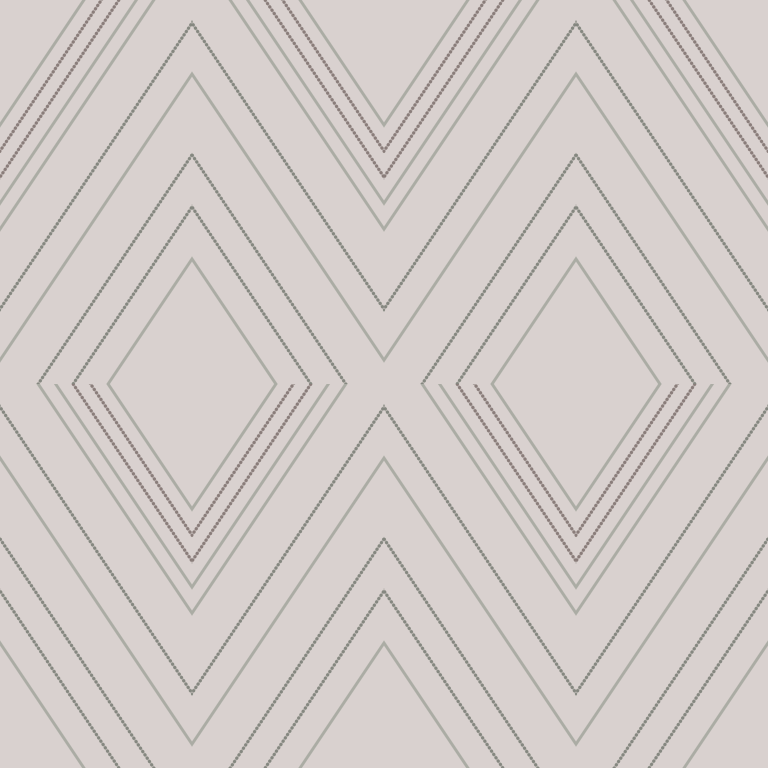
Give the GLSL for this pattern, as a WebGL 2 fragment shader.

```glsl
#version 300 es
precision highp float;
// Staggered nested diamonds and zigzags in solid and dotted grey lines on warm pale grey.

uniform vec2 u_resolution;
out vec4 fragColor;

const vec2 REPEAT = vec2(0.5, 1.0);
const float SLOPE = 1.49;

// Coverage of a stroke of the given half width
float stroke(float dist, float halfWidth, float pixel) {
    return 1.0 - smoothstep(halfWidth - 0.7 * pixel, halfWidth + 0.7 * pixel, dist);
}

// Ring heights: the two outermost upper rings join up as zigzags
float ringHeight(int ring, bool upper) {
    if (!upper) return 0.1628 + 0.0339 * float(ring);
    return ring < 3 ? 0.1628 + 0.0678 * float(ring) : 0.4036 + 0.0664 * float(ring - 3);
}

void main() {
    vec2 p = gl_FragCoord.xy / u_resolution.y;
    float pixel = 1.0 / u_resolution.y;
    float slant = length(vec2(1.0, SLOPE));

    vec3 color = vec3(0.85, 0.82, 0.81);
    vec3 solidGrey = vec3(0.67, 0.675, 0.645);

    // Two interleaved lattices of diamonds
    for (int lattice = 0; lattice < 2; lattice++) {
        vec2 q = p - 0.5 * REPEAT * float(1 + lattice);
        q -= REPEAT * round(q / REPEAT);
        bool upper = q.y > 0.0;
        vec2 a = abs(q);

        float height = a.y + SLOPE * a.x;
        float along = (a.x - SLOPE * a.y) / slant;
        float dotOffset = (fract(along / 0.0052) - 0.5) * 0.0052;
        vec3 dotColor = upper ? vec3(0.52, 0.53, 0.50) : vec3(0.54, 0.49, 0.48);

        for (int ring = 0; ring < 5; ring++) {
            float dist = abs(height - ringHeight(ring, upper)) / slant;
            bool dotted = ring == 1 || ring == 2 || (upper && ring == 4);
            if (dotted) {
                // Faint thread with round dots along it
                color = mix(color, dotColor, 0.35 * stroke(dist, 0.0016, pixel));
                float dotDist = length(vec2(dist, dotOffset));
                color = mix(color, dotColor, stroke(dotDist, 0.0021, pixel));
            } else {
                color = mix(color, solidGrey, stroke(dist, 0.0019, pixel));
            }
        }
    }
    fragColor = vec4(color, 1.0);
}
```
